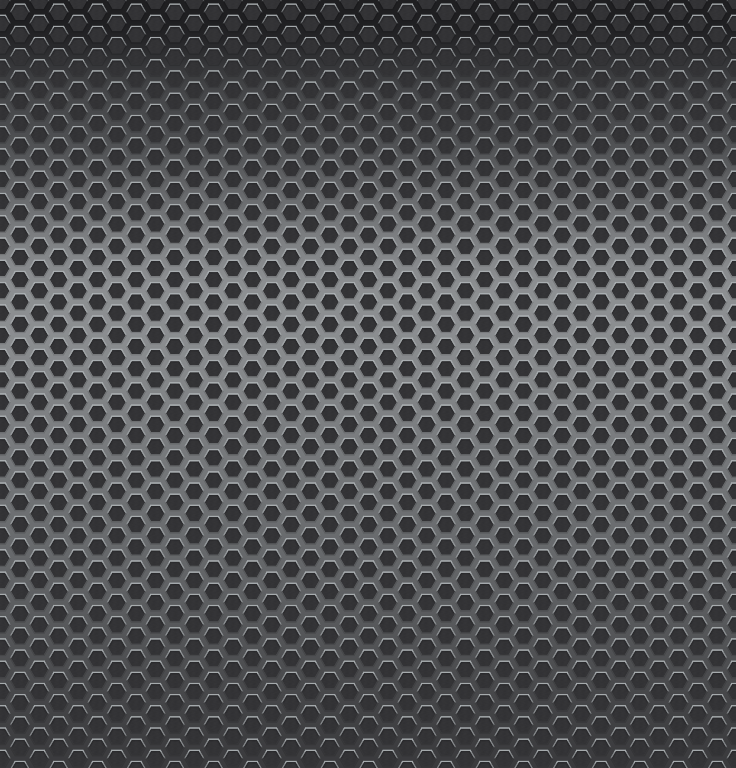
A WebGL 2 fragment shader for this pattern:

```glsl
#version 300 es
precision highp float;

uniform vec2 u_resolution;
out vec4 outColor;

const float COLUMNS = 38.0;              // hole columns across the canvas
const float PITCH = 1.15;                // row spacing, in column widths
const vec2 PHASE = vec2(0.03, 24.06);    // lattice anchor for odd columns
const float HOLE_RADIUS = 0.39;          // centre to flat side
const float RIM_RADIUS = 0.43;
const float RIM_HALF_WIDTH = 0.034;

const vec3 HOLE = vec3(0.20, 0.20, 0.21);
const vec3 HOLE_SHADE = vec3(0.15, 0.15, 0.16);
const vec3 RIM_LIGHT = vec3(0.67, 0.69, 0.70);
const vec3 METAL_TOP = vec3(0.12, 0.12, 0.13);
const vec3 METAL_UPPER = vec3(0.28, 0.285, 0.295);
const vec3 METAL_BRIGHT = vec3(0.55, 0.56, 0.57);
const vec3 METAL_LOWER = vec3(0.43, 0.44, 0.45);
const vec3 METAL_BASE = vec3(0.22, 0.22, 0.23);

// Distance from the centre in flat-topped hexagon metric
float hexRadius(vec2 p) {
    p = abs(p);
    return max(p.y, dot(p, vec2(0.8660254, 0.5)));
}

// Offset from the nearest point of a rectangular lattice
vec2 latticeOffset(vec2 p, vec2 period) {
    return p - period * floor(p / period + 0.5);
}

// Offset from the nearest hole centre on two staggered lattices
vec2 nearestHole(vec2 p, float pitch) {
    vec2 period = vec2(2.0, pitch);
    vec2 a = latticeOffset(p - vec2(1.0, 0.0), period);
    vec2 b = latticeOffset(p - vec2(0.0, 0.5 * pitch), period);
    return hexRadius(a) < hexRadius(b) ? a : b;
}

// Vertical sheen of the sheet; height runs from 0 to 1
vec3 metalSheen(float height) {
    vec3 c = mix(METAL_BASE, METAL_LOWER, smoothstep(-0.05, 0.38, height));
    c = mix(c, METAL_BRIGHT, smoothstep(0.30, 0.61, height));
    c = mix(c, METAL_UPPER, smoothstep(0.61, 0.87, height));
    return mix(c, METAL_TOP, smoothstep(0.86, 0.98, height));
}

// Faint grain from layered sines
float grain(vec2 p) {
    float sum = 0.0;
    float gain = 0.5;
    for (int i = 0; i < 3; i++) {
        sum += gain * sin(p.x + 1.7 * sin(p.y)) * sin(p.y);
        p = mat2(1.2, 0.9, -0.9, 1.2) * p + 2.3;
        gain *= 0.5;
    }
    return sum;
}

// Antialiased stripe around a given radius
float stripe(float r, float centre, float halfWidth, float aa) {
    return 1.0 - smoothstep(halfWidth - aa, halfWidth + aa, abs(r - centre));
}

void main() {
    vec2 p = gl_FragCoord.xy * COLUMNS / u_resolution.x;
    float height = gl_FragCoord.y / u_resolution.y;
    float aa = 0.5 * COLUMNS / u_resolution.x;

    vec2 local = nearestHole(p - PHASE, PITCH);
    float radius = hexRadius(local);
    float upper = smoothstep(-0.04, 0.10, local.y);
    float topFace = smoothstep(0.28, 0.40, local.y);

    // Sheet, with a soft dark edge below each hole
    vec3 color = metalSheen(height);
    float lowerEdge = stripe(radius, RIM_RADIUS, RIM_HALF_WIDTH, aa);
    color *= 1.0 - 0.12 * lowerEdge * (1.0 - upper);

    // Hole, shaded beneath its upper sides
    float innerShade = smoothstep(0.26, HOLE_RADIUS, radius) * upper;
    vec3 holeColor = mix(HOLE, HOLE_SHADE, 0.8 * innerShade);
    holeColor += 0.012 * grain(p * 17.0);
    float hole = 1.0 - smoothstep(HOLE_RADIUS - aa, HOLE_RADIUS + aa, radius);
    color = mix(color, holeColor, hole);

    // Bright bevel arching over the hole
    float rim = stripe(radius, RIM_RADIUS, RIM_HALF_WIDTH, aa);
    float rimStrength = upper * mix(0.62, 0.95, topFace);
    color = mix(color, RIM_LIGHT, rim * rimStrength);

    outColor = vec4(color, 1.0);
}
```
